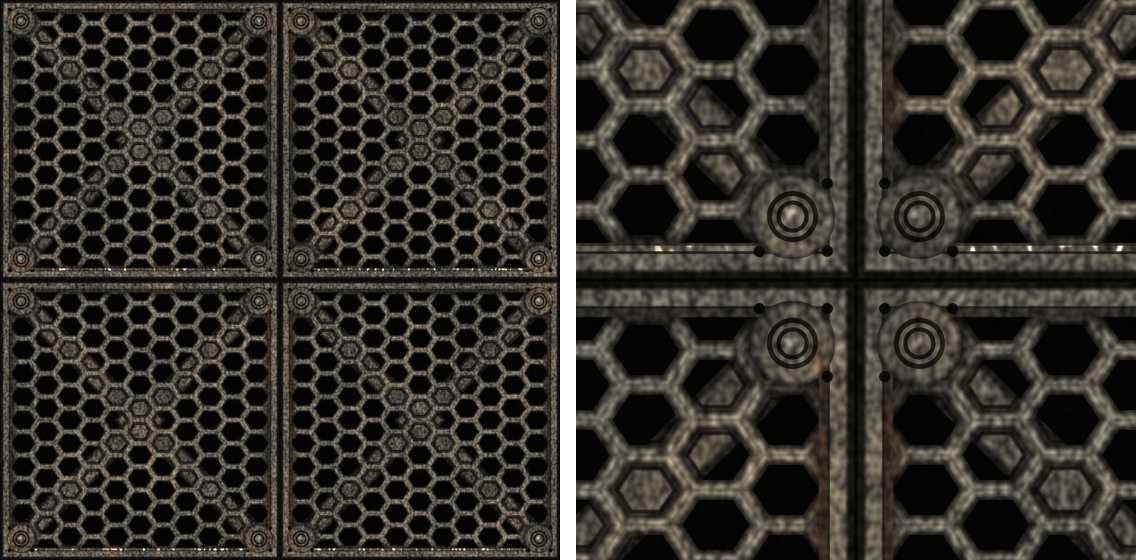
Left: the whole. Right: its middle third, enlarged.
Write a WebGL 2 fragment shader that draws this pattern.

```glsl
#version 300 es
precision highp float;
// Two by two steel vent panels: a stretched hexagon mesh over crossed braces,
// inside a worn frame with a bolted plate in each corner. Each panel spans
// 12 mesh cells; layers are stacked as tones, then grained and rusted.
uniform vec2 u_resolution;
out vec4 fragColor;

// Random unit gradient per lattice point
vec2 gradient(ivec2 cell) {
  uint h = uint(cell.x) * 1597334677u ^ uint(cell.y) * 3812015801u;
  h = (h ^ (h >> 15)) * 2246822519u;
  h ^= h >> 13;
  float angle = float(h & 65535u) * 6.28318 / 65536.0;
  return vec2(cos(angle), sin(angle));
}

// Gradient noise that wraps after a whole number of cells
float noise(vec2 uv, ivec2 period) {
  vec2 x = uv * vec2(period);
  ivec2 a = ivec2(floor(x)) % period;
  ivec2 b = (a + 1) % period;
  vec2 f = fract(x);
  vec2 s = f * f * f * (f * (f * 6.0 - 15.0) + 10.0);
  float low = mix(dot(gradient(a), f),
                  dot(gradient(ivec2(b.x, a.y)), f - vec2(1, 0)), s.x);
  float high = mix(dot(gradient(ivec2(a.x, b.y)), f - vec2(0, 1)),
                   dot(gradient(b), f - 1.0), s.x);
  return mix(low, high, s.y);
}

// Hexagon metric: 0 at the centre, 0.5 on the wall line
float hexagon(vec2 v) {
  v = abs(v);
  return max(v.y, 0.75 * v.x + 0.5 * v.y);
}

float cover(float d, float soft) { return smoothstep(soft, -soft, d); }

float ring(float d, float radius, float width, float soft) {
  return cover(abs(d - radius) - width, soft);
}

void main() {
  vec2 uv = gl_FragCoord.xy / u_resolution;
  float soft = 18.0 / min(u_resolution.x, u_resolution.y);
  vec2 p = fract(uv * 2.0) * 12.0;
  vec2 inset = min(p, 12.0 - p);
  float edge = min(inset.x, inset.y);
  float bolt = length(inset - 0.906);

  // Noise layers: grain, scratches, blotches
  float grain = noise(uv, ivec2(230, 190));
  float scratch = noise(uv, ivec2(150, 60));
  float blotch = noise(uv, ivec2(22, 22));
  float stain = noise(uv, ivec2(9, 9));

  // Distance to the nearest mesh wall
  vec2 oddCell = mod(p + vec2(0.0, 0.5), vec2(2, 1)) - vec2(1, 0.5);
  vec2 evenCell = mod(p + vec2(1.0, 0.0), vec2(2, 1)) - vec2(1, 0.5);
  float wall = 0.5 - min(hexagon(oddCell), hexagon(evenCell));

  // Crossed braces and their hub, seen through the holes
  vec2 c = abs(p - 6.0);
  float brace = min(abs(c.x - c.y) * 0.707 - 0.46, (c.x + c.y) * 0.707 - 0.78);
  float tone = 0.012;
  float braceTone = 0.10 + 0.06 * smoothstep(0.0, -0.2, brace);
  float face = smoothstep(0.18, 0.25, wall) * smoothstep(-0.06, -0.17, brace);
  braceTone = mix(braceTone, 0.31 + 0.12 * blotch, face);
  braceTone *= 1.0 - 0.45 * ring(wall, 0.19, 0.025, soft);
  tone = mix(tone, braceTone, cover(brace, soft));

  // Mesh walls: lit crest with a faint groove and dark flanks
  float wallTone = mix(0.43, 0.14, smoothstep(0.035, 0.13, wall));
  wallTone -= 0.06 * cover(wall - 0.02, soft);
  tone = mix(tone, wallTone, cover(wall - 0.14, soft));
  tone *= mix(0.45, 1.0, smoothstep(0.5, 0.85, edge));
  tone *= mix(0.35, 1.0, smoothstep(0.55, 0.95, bolt));

  // Frame: dark seam, bright outer rail, shaded inner lip
  float lip = smoothstep(0.36, 0.42, edge);
  float frame = mix(0.36 + 0.08 * blotch, 0.18, lip);
  frame *= 1.0 - 0.5 * ring(edge, 0.39, 0.02, soft);
  frame = mix(0.07, frame, smoothstep(0.09, 0.18, edge));
  frame *= 1.0 - 0.6 * cover(edge - 0.03, soft);
  tone = mix(tone, frame, cover(edge - 0.53, soft));

  // Worn glints along the lower lip
  float glint = ring(p.y, 0.45, 0.04, soft) * cover(0.5 - inset.x, soft);
  tone += glint * (0.16 + 0.7 * smoothstep(0.1, 0.4, scratch + 0.5 * blotch));

  // Corner plates with bolts
  float plate = 0.33 + 0.12 * blotch;
  plate *= 1.0 - 0.5 * smoothstep(0.52, 0.61, bolt);
  plate *= 1.0 - 0.72 * ring(bolt, 0.33, 0.035, soft);
  plate *= 1.0 - 0.75 * ring(bolt, 0.20, 0.03, soft);
  vec2 fromBolt = p - mix(vec2(0.906), vec2(11.094), step(6.0, p));
  float shine = smoothstep(0.13, 0.0, length(fromBolt - vec2(-0.03, 0.04)));
  plate += 0.28 * shine;
  tone = mix(tone, plate, cover(max(bolt - 0.61, 0.3 - edge), soft));

  // Small notches where plates meet the frame
  vec2 sorted = vec2(min(inset.x, inset.y), max(inset.x, inset.y));
  float notch = min(length(sorted - 0.41), length(sorted - vec2(0.41, 1.38)));
  tone *= 1.0 - 0.85 * cover(notch - 0.08, soft);

  // Surface wear and rust
  tone *= max(0.2, 1.0 + 0.75 * grain + 0.45 * scratch + 0.25 * stain);
  float rust = smoothstep(-0.15, 0.4, stain + 0.5 * blotch);
  rust *= 0.25 + 0.75 * lip * cover(edge - 0.6, 0.1);
  vec3 steel = mix(vec3(1.02, 0.99, 0.87), vec3(1.1, 0.86, 0.64), rust);
  fragColor = vec4(clamp(tone * steel, 0.0, 1.0), 1.0);
}
```
